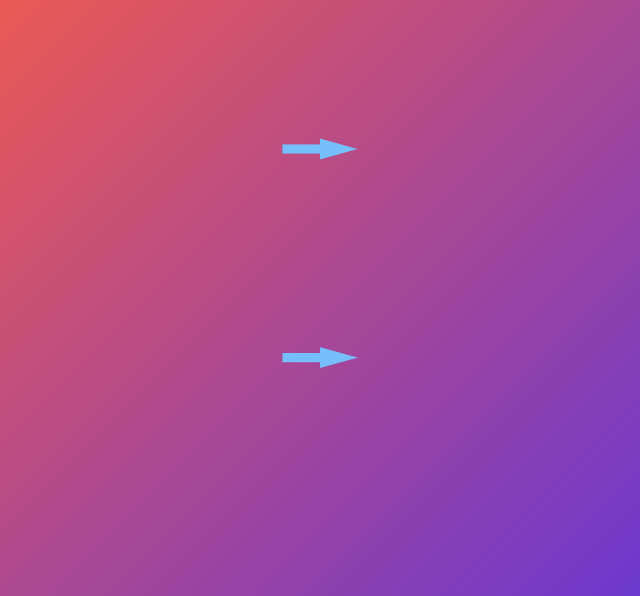
Reproduce this background procedurally as a Shadertoy shader.

```glsl
// Signed distance to a right-pointing arrow whose head starts at the origin
float arrowDistance(vec2 p) {
    vec2 size = vec2(0.063, 0.0175);
    vec2 shaftOffset = abs(p - vec2(-0.0315, 0.0)) - vec2(0.0315, 0.0077);
    float shaft = max(shaftOffset.x, shaftOffset.y);
    float slope = dot(vec2(p.x, abs(p.y)), normalize(size.yx));
    float head = max(-p.x, slope - size.x * size.y / length(size));
    return min(shaft, head);
}

void mainImage(out vec4 fragColor, in vec2 fragCoord) {
    vec2 p = fragCoord / iResolution.y;
    float aspect = iResolution.x / iResolution.y;
    float pixel = 1.0 / iResolution.y;

    // Diagonal gradient from the top left to the bottom right
    vec3 coral = vec3(0.92, 0.35, 0.33);
    vec3 violet = vec3(0.425, 0.22, 0.81);
    vec3 color = mix(coral, violet, (p.x + 1.0 - p.y) / (aspect + 1.0));

    // Two arrows on the vertical centre line
    vec3 skyBlue = vec3(0.46, 0.75, 1.0);
    for (int i = 0; i < 2; i++) {
        vec2 center = vec2(0.5 * aspect, 0.75 - 0.35 * float(i));
        float coverage = clamp(0.5 - arrowDistance(p - center) / pixel, 0.0, 1.0);
        color = mix(color, skyBlue, coverage);
    }

    fragColor = vec4(color, 1.0);
}
```
